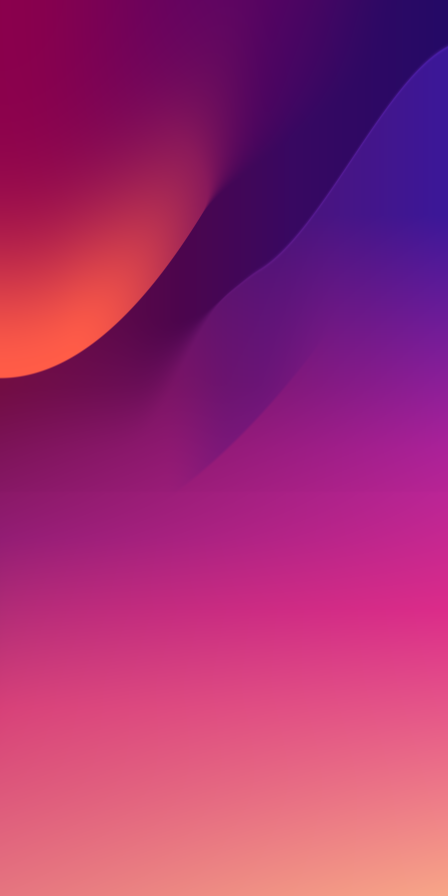
A WebGL 2 fragment shader for this background:

```glsl
#version 300 es
precision highp float;
// Abstract wallpaper: a glowing warm lobe and violet ribbons over a pink to peach gradient.
uniform vec2 u_resolution;
out vec4 fragColor;

// Four colours placed at four increasing positions.
vec3 ramp(float t, vec4 stops, vec3 a, vec3 b, vec3 c, vec3 d) {
    vec3 low = mix(a, b, clamp((t - stops.x) / (stops.y - stops.x), 0.0, 1.0));
    vec3 mid = mix(low, c, clamp((t - stops.y) / (stops.z - stops.y), 0.0, 1.0));
    return mix(mid, d, clamp((t - stops.z) / (stops.w - stops.z), 0.0, 1.0));
}

// One above the edge, zero below it.
float cover(float height, float softness) {
    return smoothstep(-softness, softness, height);
}

// Thin line of light around zero distance.
float rim(float distance, float width) {
    return exp(-distance * distance / (width * width));
}

// Edge depths, measured down from the top.
float lobeEdge(float x) {
    return 0.422 - 0.9 * x * x;
}

float ribbonEdge(float x) {
    return 0.42 - 0.11 * smoothstep(0.3, 0.58, x) - 0.265 * smoothstep(0.52, 1.05, x);
}

float foldEdge(float x) {
    float s = x - 0.446;
    return 0.528 - 0.42 * s - 0.45 * s * s;
}

vec3 backdrop(float x, float depth) {
    vec3 left = ramp(depth, vec4(0.43, 0.6, 0.79, 1.0),
        vec3(0.43, 0.05, 0.27), vec3(0.57, 0.11, 0.45),
        vec3(0.84, 0.25, 0.47), vec3(0.9, 0.46, 0.5));
    vec3 right = ramp(depth, vec4(0.24, 0.5, 0.68, 1.0),
        vec3(0.23, 0.09, 0.6), vec3(0.67, 0.13, 0.6),
        vec3(0.86, 0.17, 0.54), vec3(0.97, 0.65, 0.53));
    float across = mix(x, sqrt(x), 0.5 * smoothstep(0.55, 0.7, depth) * (1.0 - smoothstep(0.75, 0.9, depth)));
    return mix(left, right, across);
}

vec3 lobeColour(float x, float inside) {
    vec3 body = mix(vec3(0.54, 0.0, 0.3), vec3(0.36, 0.01, 0.39), smoothstep(0.0, 0.55, x));
    float glow = rim(max(inside, 0.0), 0.15) * (1.0 - smoothstep(0.15, 0.62, x));
    return mix(body, vec3(1.0, 0.36, 0.28), glow);
}

void main() {
    vec2 uv = gl_FragCoord.xy / u_resolution;
    float x = uv.x;
    float depth = 1.0 - uv.y;
    float fine = 0.8 / u_resolution.y + 0.0006;
    vec3 colour = backdrop(x, depth);

    // Faint lower fold
    float fold = foldEdge(x) - depth;
    float foldFade = smoothstep(0.36, 0.52, x) * (1.0 - smoothstep(0.56, 0.76, x));
    float foldShade = cover(fold, fine * 2.0) * foldFade * (1.0 - 0.5 * smoothstep(0.0, 0.2, fold));
    colour *= mix(vec3(1.0), vec3(0.83, 0.88, 1.0), foldShade);

    // Barely visible horizon
    colour += vec3(0.012, 0.004, 0.008) * cover(depth - 0.549, fine) * exp(-max(depth - 0.549, 0.0) / 0.03);

    // Dark band above the ribbon
    float ribbon = ribbonEdge(x) - depth;
    vec3 band = ramp(x, vec4(0.0, 0.4, 0.65, 1.0),
        vec3(0.47, 0.05, 0.25), vec3(0.3, 0.02, 0.3),
        vec3(0.22, 0.03, 0.38), vec3(0.14, 0.035, 0.4));
    float ribbonSoftness = mix(0.09, fine, smoothstep(0.25, 0.5, x));
    colour = mix(colour, band, cover(ribbon, ribbonSoftness));
    colour += vec3(0.06, 0.03, 0.08) * rim(ribbon, 0.0025) * smoothstep(0.4, 0.7, x);

    // Warm lobe, melting away toward the top
    float lobe = lobeEdge(x) - depth;
    float lobeSoftness = mix(0.3, fine, smoothstep(0.05, 0.24, depth));
    colour = mix(colour, lobeColour(x, lobe), cover(lobe, lobeSoftness));

    fragColor = vec4(clamp(colour, 0.0, 1.0), 1.0);
}
```
